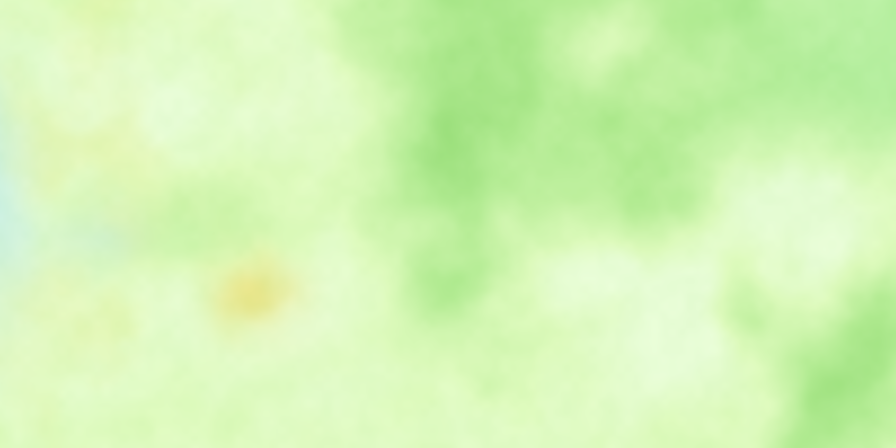
This background is drawn by a WebGL 2 fragment shader. Its source:

```glsl
#version 300 es
precision highp float;
// Soft, defocused spring foliage: pale lime light with a green canopy at the upper right.
// A slanted mass and a few wide glows set the layout; warped value noise
// mottles the tone, which a pale-to-leaf colour ramp turns into colour.

#define MOTTLE_SCALE 3.8
#define MOTTLE_AMOUNT 1.05
#define WARP_AMOUNT 0.24
#define CANOPY_SOFTNESS 0.19
#define CANOPY_DEPTH 0.74
#define PALE_TONE 0.20
#define YELLOW_AMOUNT 0.65
#define GRAIN_SCALE 22.0
#define GRAIN_AMOUNT 0.022

uniform vec2 u_resolution;
out vec4 fragColor;

const vec3 PALE   = vec3(0.905, 0.990, 0.835);
const vec3 LIME   = vec3(0.865, 0.980, 0.735);
const vec3 FRESH  = vec3(0.780, 0.950, 0.650);
const vec3 LEAF   = vec3(0.695, 0.920, 0.570);
const vec3 DEEP   = vec3(0.570, 0.855, 0.450);
const vec3 YELLOW = vec3(0.890, 0.950, 0.640);
const vec3 AMBER  = vec3(0.910, 0.880, 0.480);
const vec3 SKY    = vec3(0.790, 0.940, 0.890);
const vec3 MINT   = vec3(0.690, 0.935, 0.630);

// Integer hash of a lattice point, 0 to 1
float hash(vec2 cell) {
    uvec2 q = uvec2(ivec2(cell) + 4096) * uvec2(1597u, 3571u);
    uint n = (q.x ^ q.y) * 747796405u + 2891336u;
    n = ((n >> ((n >> 28u) + 4u)) ^ n) * 277803737u;
    return float((n >> 22u) ^ n) / 4294967295.0;
}

// Value noise with quintic easing
float noise(vec2 p) {
    vec2 i = floor(p), f = fract(p);
    f = f * f * f * (f * (f * 6.0 - 15.0) + 10.0);
    return mix(mix(hash(i), hash(i + vec2(1, 0)), f.x),
               mix(hash(i + vec2(0, 1)), hash(i + vec2(1, 1)), f.x), f.y);
}

// Four rotated octaves, centred on zero
float mottle(vec2 p) {
    const mat2 TURN = mat2(0.8, 0.6, -0.6, 0.8);
    float sum = 0.0, weight = 0.50;
    for (int octave = 0; octave < 4; octave++) {
        sum += weight * (noise(p) - 0.5);
        p = TURN * p * 1.9 + 7.3;
        weight *= 0.52;
    }
    return sum;
}

// Gaussian spot with separate radii
float glow(vec2 p, vec2 centre, vec2 radius) {
    vec2 d = (p - centre) / radius;
    return exp(-dot(d, d));
}

// Even colour ramp from pale light to deep leaf
vec3 foliage(float tone) {
    vec3 colour = mix(PALE, LIME, clamp(tone / 0.35, 0.0, 1.0));
    colour = mix(colour, FRESH, clamp((tone - 0.35) / 0.33, 0.0, 1.0));
    colour = mix(colour, LEAF, clamp((tone - 0.68) / 0.32, 0.0, 1.0));
    return mix(colour, DEEP, clamp((tone - 1.0) / 0.45, 0.0, 1.0));
}

void main() {
    vec2 p = gl_FragCoord.xy / u_resolution.y;
    vec2 warp = vec2(mottle(p * 3.4 + 11.0), mottle(p * 3.4 + 37.0));
    vec2 w = p + WARP_AMOUNT * warp;

    // Canopy: right of a leaning edge and above a rising one
    float leftEdge = w.x - 0.74 - 0.32 * (1.0 - w.y);
    float lowerEdge = w.y - 0.39 - 0.32 * (w.x - 1.0);
    float canopy = smoothstep(-CANOPY_SOFTNESS, CANOPY_SOFTNESS, leftEdge)
                 * smoothstep(-CANOPY_SOFTNESS, CANOPY_SOFTNESS, lowerEdge);
    float tone = PALE_TONE + CANOPY_DEPTH * canopy;
    tone += MOTTLE_AMOUNT * mottle(p * MOTTLE_SCALE + 3.0) * mix(0.75, 1.0, canopy);

    // Shaded leaves
    vec2 slanted = vec2(w.x - 0.45 * (w.y - 0.15), w.y);
    tone += 1.00 * glow(slanted, vec2(1.90, 0.13), vec2(0.12, 0.27));
    tone += 0.62 * glow(w, vec2(1.67, 0.31), vec2(0.14, 0.12));
    tone += 0.52 * glow(w, vec2(1.01, 0.40), vec2(0.12, 0.10));
    tone += 0.28 * glow(w, vec2(1.42, 0.65), vec2(0.14, 0.13));
    tone += 0.25 * glow(w, vec2(1.05, 0.67), vec2(0.13, 0.09));
    tone += 0.42 * glow(w, vec2(0.36, 0.46), vec2(0.24, 0.10));

    // Openings of light
    tone -= 0.42 * glow(w, vec2(1.39, 0.93), vec2(0.14, 0.09));
    tone -= 0.30 * glow(w, vec2(1.80, 0.46), vec2(0.18, 0.12));
    tone -= 0.28 * glow(w, vec2(1.26, 0.39), vec2(0.11, 0.10));
    tone -= 0.22 * glow(w, vec2(1.41, 0.22), vec2(0.16, 0.15));
    tone -= 0.20 * glow(w, vec2(0.40, 0.75), vec2(0.20, 0.15));
    vec3 colour = foliage(tone);

    // Cooler canopy toward the right, warm patches on the left
    colour = mix(colour, MINT, 0.6 * canopy * smoothstep(1.4, 2.0, p.x));
    float leftSide = 1.0 - smoothstep(0.10, 0.85, w.x);
    float patches = smoothstep(-0.12, 0.28, mottle(p * 4.2 + 53.0));
    colour = mix(colour, YELLOW, YELLOW_AMOUNT * leftSide * patches);

    // Sky light at the left rim and one amber bloom
    colour = mix(colour, SKY, 0.95 * glow(w, vec2(-0.02, 0.57), vec2(0.09, 0.27)));
    colour = mix(colour, SKY * 0.97, 0.45 * glow(w, vec2(0.20, 0.47), vec2(0.10, 0.07)));
    colour = mix(colour, AMBER, 0.80 * glow(w, vec2(0.58, 0.32), vec2(0.11, 0.085)));

    // Faint fine unevenness, weakest in green
    float grain = noise(p * GRAIN_SCALE) + 0.6 * noise(p * GRAIN_SCALE * 2.3 + 5.0) - 0.8;
    colour += GRAIN_AMOUNT * grain * vec3(0.9, 0.4, 1.0);
    fragColor = vec4(clamp(colour, 0.0, 1.0), 1.0);
}
```
